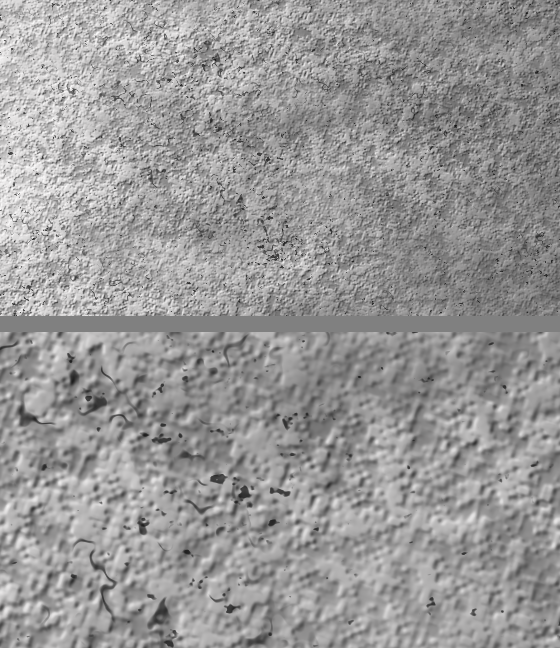
Top, the full canvas; bottom, a detail of the centre.
Give the GLSL for this texture, as a Shadertoy shader.

```glsl
// Rough grey plaster wall lit by a raking light from the upper left.
// Fine grains from layered noise are shaded by their slope towards the light
// and by their depth; crevices, pits, smears and a side glow go on top.

const vec3  TINT         = vec3(1.004, 0.998, 0.998);
const float TONE_LEFT    = 0.705;  // wall brightness without the glow
const float TONE_RIGHT   = 0.480;
const float GLOW         = 0.17;   // extra light at the left edge
const float GRAIN_SCALE  = 40.0;   // coarsest lumps per canvas height
const float RELIEF       = 0.44;   // strength of the slope shading
const float OCCLUSION    = 0.22;   // darkening of the gaps between grains
const float LIGHT_STEP   = 0.0035; // distance over which slope is measured
const vec2  LIGHT_DIR    = vec2(-0.70, 0.71);
const float SMEAR        = 0.23;   // strength of the horizontal stains
const float MOTTLING     = 0.20;   // strength of the cloudy patches
const float PIT_DEPTH    = 0.65;
const float CREVICE_DEPTH = 0.55;

const mat2 TURN = mat2(0.80, 0.60, -0.60, 0.80);

float hash(vec2 p) {
    vec3 q = fract(vec3(p.xyx) * 0.1031);
    q += dot(q, q.yzx + 33.33);
    return fract((q.x + q.y) * q.z);
}

float noise(vec2 p) {
    vec2 cell = floor(p);
    vec2 f = fract(p);
    f = f * f * (3.0 - 2.0 * f);
    float low  = mix(hash(cell), hash(cell + vec2(1.0, 0.0)), f.x);
    float high = mix(hash(cell + vec2(0.0, 1.0)), hash(cell + vec2(1.0, 1.0)), f.x);
    return mix(low, high, f.y);
}

// Layered noise; a larger decay gives a rougher result
float fbm(vec2 p, float decay) {
    float sum = 0.0;
    float total = 0.0;
    float amp = 1.0;
    for (int i = 0; i < 3; i++) {
        sum += amp * noise(p);
        total += amp;
        p = TURN * p * 2.03 + 17.3;
        amp *= decay;
    }
    return sum / total;
}

// Grains with flattened tops; x is the surface height, y the openness
vec2 plaster(vec2 p) {
    float lumps = fbm(TURN * (p + 3.0) * GRAIN_SCALE, 0.88);
    float grain = smoothstep(0.25, 0.70, lumps);
    return vec2(grain + 0.9 * lumps, grain);
}

// Slope towards the light, with shadows deeper than highlights
float slopeShade(float here, vec2 p) {
    float slope = here - plaster(p + LIGHT_DIR * LIGHT_STEP).x;
    return slope < 0.0 ? slope * 1.35 : slope * 0.85;
}

// Tiny ragged holes, gathered in loose clusters
float pits(vec2 p) {
    float cluster = smoothstep(0.45, 0.75, fbm(p * 5.0 + 71.0, 0.5));
    float hole = fbm(p * vec2(66.0, 78.0) + 5.0, 0.7);
    float edge = mix(0.76, 0.66, cluster);
    return smoothstep(edge, edge + 0.12, hole);
}

// Short, thin, ragged gaps following the contour of a rough noise
float crevices(vec2 p) {
    float line = abs(fbm(p * 22.0 + 23.0, 0.7) - 0.5);
    float area = smoothstep(0.42, 0.72, fbm(p * 4.0 + 9.0, 0.5));
    float piece = smoothstep(0.45, 0.75, noise(p * 50.0 + 90.0));
    return (1.0 - smoothstep(0.006, 0.045, line)) * area * piece;
}

// Broad light falloff from left to right
float wallTone(vec2 uv) {
    float tone = mix(TONE_LEFT, TONE_RIGHT, uv.x);
    float rise = uv.y - 0.62;
    tone += GLOW * exp(-6.0 * uv.x - 3.0 * rise * rise);
    float corner = smoothstep(0.55, 1.1, length((uv - vec2(0.4, 0.55)) * vec2(1.0, 1.2)));
    return tone - 0.08 * corner;
}

void mainImage(out vec4 fragColor, in vec2 fragCoord) {
    vec2 uv = fragCoord / iResolution.xy;
    vec2 p = fragCoord / iResolution.y;

    // Horizontal stains, cloudy patches and smoother trowelled areas
    float stain = fbm(p * vec2(2.2, 6.5) + 31.0, 0.5) - 0.5;
    float cloud = fbm(p * 11.0 + 63.0, 0.8) - 0.5;
    float roughness = mix(0.75, 1.12, smoothstep(0.30, 0.58, fbm(p * vec2(3.0, 6.0) + 12.0, 0.5)));

    float tone = wallTone(uv) + SMEAR * stain + MOTTLING * cloud;
    vec2 surface = plaster(p);
    tone *= 1.0 + RELIEF * roughness * slopeShade(surface.x, p);
    tone *= 1.0 + OCCLUSION * roughness * (surface.y - 0.52);
    tone *= 1.0 - PIT_DEPTH * pits(p);
    tone *= 1.0 - CREVICE_DEPTH * crevices(p);

    // Soft shoulder keeps the brightest grains from burning out
    tone -= 0.4 * max(tone - 0.84, 0.0);
    fragColor = vec4(clamp(tone * TINT, 0.06, 0.97), 1.0);
}
```
